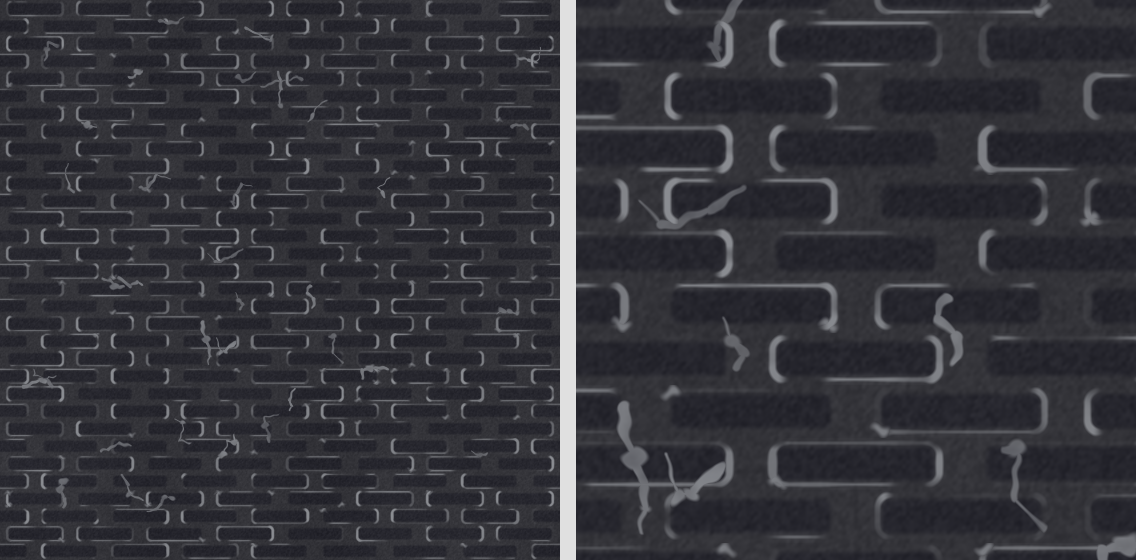
Left: the whole. Right: its middle third, enlarged.
Give the GLSL for this texture, as a Shadertoy shader.

```glsl
// Dark grained metal punched with staggered rows of rounded slots.
// A rounded-box distance shapes each slot; hashes and noise wear its rim,
// and looped, bent strokes add pale scratches. Everything wraps at the edges.

const vec2 REPEATS = vec2(8.0, 32.0);      // slots across, rows down
const vec2 SLOT_HALF = vec2(1.59, 0.395);  // in row heights
const float CORNER = 0.23;
const float SLOPE = 0.15;                  // soft inner wall of a slot
const float END_WIDTH = 0.068;             // half width of rim wear
const float SIDE_WIDTH = 0.034;
const float HALO = 0.17;                   // faint polish beside worn rims
const int SCRATCHES = 36;
const int BENDS = 3;
const float SCRATCH_WIDTH = 0.0025;        // half width, in canvas units
const float GRAIN = 0.050;
const float DRIFT = 0.024;
const vec3 METAL = vec3(0.202, 0.202, 0.222);
const vec3 RECESS = vec3(0.148, 0.148, 0.177);
const vec3 BARE = vec3(0.57, 0.58, 0.60);

float hash(vec2 p) {
    vec3 q = fract(p.xyx * vec3(0.1031, 0.1030, 0.0973));
    q += dot(q, q.yzx + 33.33);
    return fract((q.x + q.y) * q.z);
}

// Value noise that repeats after "period" lattice cells
float noise(vec2 p, vec2 period) {
    vec2 i = floor(p), f = fract(p);
    f = f * f * (3.0 - 2.0 * f);
    vec2 a = mod(i, period), b = mod(i + 1.0, period);
    return mix(mix(hash(a), hash(vec2(b.x, a.y)), f.x),
               mix(hash(vec2(a.x, b.y)), hash(b), f.x), f.y);
}

float tileNoise(vec2 uv, vec2 cells) {
    return noise(uv * cells, cells);
}

float roundBox(vec2 p, vec2 halfSize, float radius) {
    vec2 q = abs(p) - halfSize + radius;
    return length(max(q, 0.0)) + min(max(q.x, q.y), 0.0) - radius;
}

float stroke(float d, float width, float soft) {
    return 1.0 - smoothstep(width - soft, width + soft, d);
}

// Rim wear: each end and each long side of a slot has its own strength
float rimWear(vec2 p, vec2 id, float d, vec2 uv, float pixel) {
    vec2 side = step(0.0, p);
    float endAmount = smoothstep(0.25, 0.7, hash(id * 2.0 + vec2(side.x, 71.0)));
    float sideAmount = smoothstep(0.35, 0.8, hash(id * 3.0 + vec2(113.0, side.y)));
    float patches = tileNoise(uv, vec2(40.0, 64.0));
    float region = mix(0.75, 1.15, tileNoise(uv, vec2(10.0)));
    endAmount *= region * smoothstep(0.05, 0.5, patches);
    sideAmount *= region * smoothstep(0.3, 0.65, tileNoise(uv, vec2(28.0, 32.0)));
    float atEnd = smoothstep(1.25, 1.5, abs(p.x));
    float amount = mix(sideAmount * 0.85, endAmount, atEnd);
    float width = mix(SIDE_WIDTH, END_WIDTH, atEnd) * (0.65 + 0.7 * patches);
    float line = stroke(abs(d), width, 0.03 + 0.4 * pixel);
    float halo = 0.13 * stroke(abs(d), 0.5 * HALO, 0.5 * HALO);

    // Occasional chip at a corner
    vec2 chip = abs(p) - vec2(1.51, 0.35);
    chip += 0.05 * sin(p.yx * 17.0 + id * 2.3);
    float chipped = step(0.91, hash(id * 5.0 + side * 37.0 + 9.0));
    float spot = chipped * stroke(length(chip * vec2(0.65, 1.0)), 0.09, 0.05 + pixel);
    return max(max(line, halo) * min(amount, 1.0) * 0.92, spot * 0.75);
}

// Bent strokes of uneven width, with blots at some joints
float scratches(vec2 uv, float pixel) {
    float cover = 0.0;
    vec2 wave = 0.0022 * sin(6.2832 * (uv.yx * 19.0 + uv * vec2(7.0, 11.0)));
    wave += 0.0008 * sin(6.2832 * (uv.yx * 61.0 + uv * 23.0));
    for (int i = 0; i < SCRATCHES; i++) {
        float n = float(i) + 1.0;
        vec2 p = uv + wave - vec2(hash(vec2(n, 3.7)), hash(vec2(n, 41.3)));
        p -= round(p);
        float angle = 6.2832 * hash(vec2(n, 17.1));
        float strength = mix(0.55, 0.9, hash(vec2(n, 59.0)));
        for (int j = 0; j < BENDS; j++) {
            vec2 key = vec2(n * 7.0, float(j) * 13.0 + 5.0);
            float reach = mix(0.008, 0.034, pow(hash(key), 1.6));
            vec2 along = reach * vec2(cos(angle), sin(angle));
            float t = clamp(dot(p, along) / dot(along, along), 0.0, 1.0);
            float width = SCRATCH_WIDTH * mix(0.3, 1.6, hash(key + 3.0) * (1.0 - 0.6 * t));
            float line = stroke(length(p - along * t), width, 0.0007 + 0.4 * pixel);
            float blotSize = 0.0065 * smoothstep(0.4, 1.0, hash(key + 8.0));
            float blot = stroke(length(p * vec2(0.8, 1.1)), blotSize, 0.0012 + 0.4 * pixel);
            blot *= step(0.001, blotSize);
            cover = max(cover, strength * max(line, blot));
            p -= along;
            angle += (hash(key + 21.0) - 0.5) * 3.2;
        }
    }
    return cover * (0.7 + 0.3 * tileNoise(uv, vec2(120.0)));
}

void mainImage(out vec4 fragColor, in vec2 fragCoord) {
    vec2 uv = fragCoord / iResolution.xy;
    float pixel = 1.0 / iResolution.y;

    // Staggered slot grid, measured in row heights
    vec2 grid = uv * REPEATS;
    grid.x += 0.5 * mod(floor(grid.y) + 1.0, 2.0);
    vec2 id = mod(floor(grid), REPEATS);
    vec2 p = (fract(grid) - 0.5) * vec2(REPEATS.y / REPEATS.x, 1.0);
    float d = roundBox(p, SLOT_HALF, CORNER);

    // Recessed slots, fine slanted grain and slow tonal drift
    vec3 color = mix(METAL, RECESS, 1.0 - smoothstep(-SLOPE, 0.0, d));
    vec2 slanted = vec2(uv.x + uv.y, uv.y - uv.x);
    float grain = 0.6 * (noise(slanted * vec2(190.0, 340.0), vec2(190.0, 340.0)) - 0.5);
    grain += 0.6 * (tileNoise(uv, vec2(420.0, 360.0)) - 0.5);
    color += GRAIN * grain + DRIFT * (tileNoise(uv, vec2(7.0)) - 0.5);

    // Bare metal where the finish has gone
    float wear = max(rimWear(p, id, d, uv, pixel * REPEATS.y), scratches(uv, pixel));
    fragColor = vec4(mix(color, BARE, wear), 1.0);
}
```
